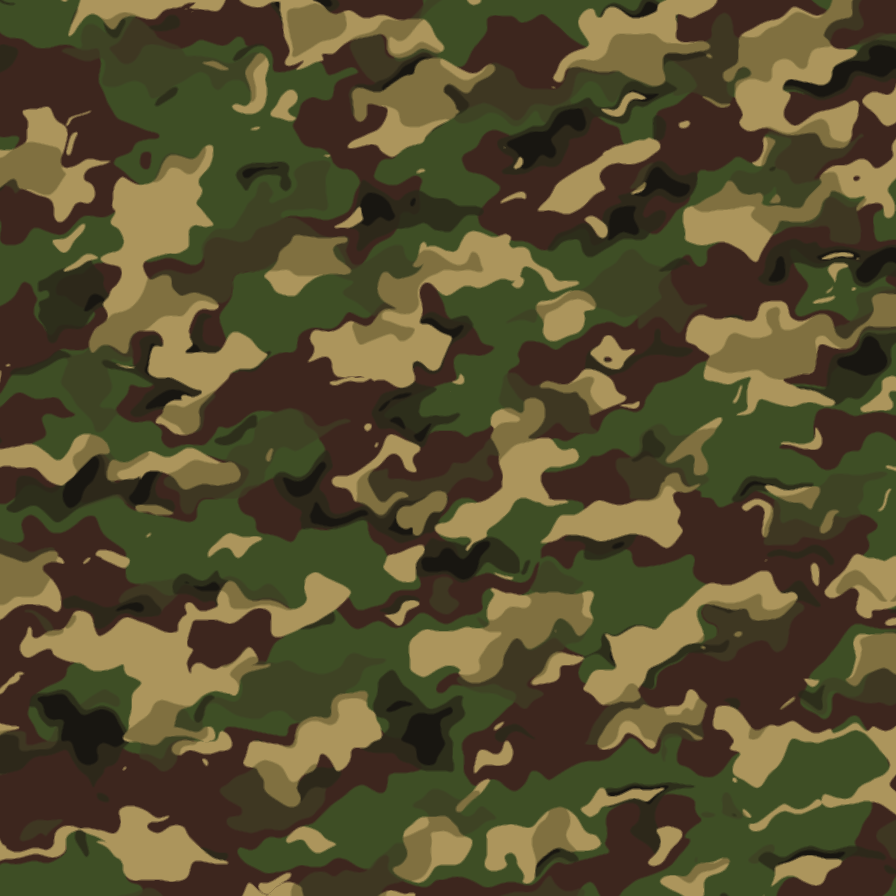
Reproduce this pattern procedurally as a WebGL 1 fragment shader.

```glsl
precision highp float;
uniform vec2 u_resolution;

#define STRETCH 0.52     // horizontal over vertical frequency
#define TILT 0.16        // rise of the patches to the right
#define WOBBLE 0.032     // strength of the wavy outline
#define WOBBLE_FREQ 27.0
#define EDGE 0.0009      // spacing of the smoothing samples
#define SAND_LEVEL 0.67  // levels are in standard deviations
#define KHAKI_LEVEL 0.64
#define OLIVE_LEVEL 0.95
#define BLACK_LEVEL 1.16
#define CORE_LEVEL 1.85
#define SPECK_DROP 1.25

const vec3 GREEN = vec3(0.243, 0.305, 0.145);
const vec3 BROWN = vec3(0.240, 0.150, 0.118);
const vec3 SAND  = vec3(0.675, 0.585, 0.362);
const vec3 KHAKI = vec3(0.500, 0.440, 0.250);
const vec3 OLIVE = vec3(0.245, 0.245, 0.142);
const vec3 DARK  = vec3(0.165, 0.160, 0.100);
const vec3 CORE  = vec3(0.095, 0.085, 0.065);

vec2 gradientAt(vec2 cell) {
    float angle = 6.2831853 * fract(sin(dot(cell, vec2(127.1, 311.7))) * 43758.5453);
    return vec2(cos(angle), sin(angle));
}

// Gradient noise scaled to a standard deviation of about one
float noise(vec2 p) {
    vec2 i = floor(p);
    vec2 f = p - i;
    vec2 w = f * f * f * (f * (f * 6.0 - 15.0) + 10.0);
    vec2 e = vec2(1.0, 0.0);
    float low = mix(dot(gradientAt(i), f), dot(gradientAt(i + e), f - e), w.x);
    float high = mix(dot(gradientAt(i + e.yx), f - e.yx),
                     dot(gradientAt(i + e.xx), f - e.xx), w.x);
    return mix(low, high, w.y) / 0.2156;
}

// Stretched, tilted two-octave field with unit deviation
float patches(vec2 p, float freq, float seed) {
    vec2 q = vec2(p.x * STRETCH, p.y - TILT * p.x) * freq + seed * vec2(17.3, 9.7);
    return (noise(q) + 0.5 * noise(q * 2.07 + 5.3)) / 1.118;
}

vec3 camouflage(vec2 p) {
    // Wavy outlines shared by all layers
    vec2 w = p * WOBBLE_FREQ;
    p += WOBBLE * 0.2156 * vec2(noise(w), noise(w + 43.7));

    // Broad ground of green and brown
    vec3 ground = mix(BROWN, GREEN, step(0.0, patches(p, 9.5, 1.0)));
    vec3 color = ground;

    // Half-opaque shade patches, then dark spots with black cores
    float shade = patches(p, 12.5, 2.0);
    color = mix(color, mix(OLIVE, ground, 0.3), step(OLIVE_LEVEL, shade));
    float dark = patches(p, 15.0, 3.0);
    color = mix(color, mix(DARK, ground, 0.15), step(BLACK_LEVEL, dark));
    color = mix(color, CORE, step(CORE_LEVEL, dark));

    // Sand patches and small islands, turning khaki in the shade
    float sand = max(patches(p, 14.0, 4.0), patches(p, 25.0, 5.0) - SPECK_DROP);
    vec3 light = mix(SAND, KHAKI, step(KHAKI_LEVEL, shade));
    return mix(color, light, step(SAND_LEVEL, sand));
}

void main() {
    vec2 p = gl_FragCoord.xy / min(u_resolution.x, u_resolution.y);

    // Average a 3 by 3 grid of samples for smooth edges
    vec3 sum = vec3(0.0);
    for (int y = -1; y <= 1; y++) {
        for (int x = -1; x <= 1; x++) {
            sum += camouflage(p + EDGE * vec2(float(x), float(y)));
        }
    }
    gl_FragColor = vec4(sum / 9.0, 1.0);
}
```
